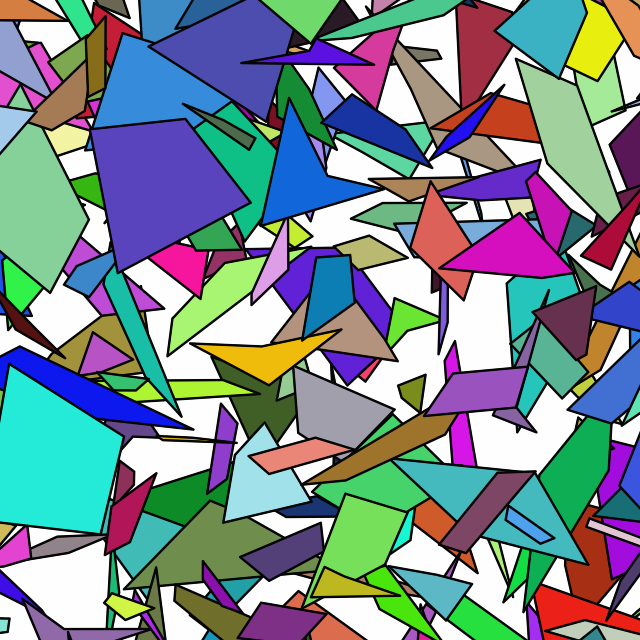
Write a Shadertoy shader that draws this background.

```glsl
// Scattered four-cornered shards in random flat colours with thin dark outlines on white.
// Each shard is a star-shaped quad, squashed and turned at random; shards are
// spread by a low-discrepancy sequence and painted in order with a polygon distance.

#define SHARDS 205
#define MARGIN 0.09
#define MIN_RADIUS 0.012
#define MAX_RADIUS 0.185
#define MIN_SQUASH 0.14
#define OUTLINE 0.0019
#define SOFTNESS 0.6
#define PAPER vec3(0.995)
#define INK vec3(0.02)

const float TAU = 6.2831853;

vec4 hash4(float n) {
    return fract(sin(n * vec4(12.99, 78.23, 37.72, 93.99) + 1.7) * 43758.5);
}

mat2 rotation(float angle) {
    float c = cos(angle), s = sin(angle);
    return mat2(c, s, -s, c);
}

// Signed distance to a quad, negative inside
float quadDistance(vec2 p, vec2 corners[4]) {
    float nearest = 1e3;
    float side = 1.0;
    for (int i = 0, j = 3; i < 4; j = i, i++) {
        vec2 edge = corners[j] - corners[i];
        vec2 w = p - corners[i];
        vec2 offset = w - edge * clamp(dot(w, edge) / max(dot(edge, edge), 1e-8), 0.0, 1.0);
        nearest = min(nearest, dot(offset, offset));
        // Flip the side at every edge crossed by a horizontal ray
        bvec3 crossing = bvec3(p.y >= corners[i].y, p.y < corners[j].y,
                               edge.x * w.y > edge.y * w.x);
        if (all(crossing) || !any(crossing)) side = -side;
    }
    return side * sqrt(nearest);
}

float shardDistance(vec2 p, float id, vec4 shape) {
    vec4 radii = mix(vec4(MIN_RADIUS), vec4(MAX_RADIUS), hash4(id + 311.3));
    vec4 jitter = hash4(id + 547.9);
    vec2 stretch = mix(0.65, 1.25, shape.y) * vec2(1.0, mix(MIN_SQUASH, 1.0, shape.z));
    mat2 turn = rotation(TAU * shape.x);
    vec2 corners[4];
    for (int i = 0; i < 4; i++) {
        float angle = TAU * 0.25 * (float(i) + jitter[i]);
        corners[i] = turn * (stretch * radii[i] * vec2(cos(angle), sin(angle)));
    }
    return quadDistance(p, corners);
}

void mainImage(out vec4 fragColor, in vec2 fragCoord) {
    vec2 p = fragCoord / iResolution.y;
    vec2 canvas = iResolution.xy / iResolution.y;
    float blur = SOFTNESS / iResolution.y;
    vec3 color = PAPER;

    for (int i = 0; i < SHARDS; i++) {
        float id = float(i) + 1.0;
        vec4 shape = hash4(id);
        vec2 spot = fract(id * vec2(0.7549, 0.5698) + 0.06 * shape.zw);
        vec2 local = p - mix(vec2(-MARGIN), canvas + MARGIN, spot);
        if (length(local) > MAX_RADIUS * 1.3) continue;

        // Fill first, then the outline straddling the edge
        float d = shardDistance(local, id, shape);
        vec3 fill = 0.04 + 0.93 * fract(id * vec3(0.8192, 0.6711, 0.5497) + 0.3 * shape.wxy);
        color = mix(color, fill, smoothstep(blur, -blur, d));
        color = mix(color, INK, smoothstep(OUTLINE + blur, OUTLINE - blur, abs(d)));
    }
    fragColor = vec4(color, 1.0);
}
```
